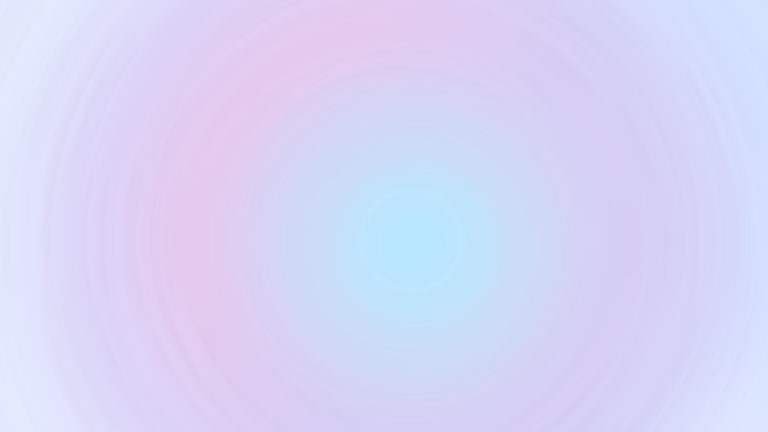
This background is drawn by a Shadertoy shader. Its source:

```glsl
// Soft pastel halo: a cyan core fades through lavender and a rose crescent
// to pale blue edges. Colour follows the distance from the core, tinted by
// direction, with faint streaks of noise bent into concentric arcs.

#define CORE_POS vec2(0.536, 0.444)
#define CORE_SQUEEZE 0.12
#define DISC_RADIUS 0.116
#define RING_RADIUS 0.50
#define ROSE_DIRECTION vec2(-0.85, 0.53)
#define STREAK_DENSITY 48.0
#define STREAK_STRENGTH 0.02

const vec3 CYAN = vec3(0.71, 0.915, 1.0);
const vec3 SKY = vec3(0.77, 0.878, 0.98);
const vec3 HAZE = vec3(0.832, 0.835, 0.962);
const vec3 ROSE = vec3(0.897, 0.792, 0.937);
const vec3 VIOLET = vec3(0.838, 0.808, 0.962);
const vec3 LILAC_LEFT = vec3(0.862, 0.83, 0.97);
const vec3 LILAC_RIGHT = vec3(0.838, 0.832, 0.978);
const vec3 EDGE_LEFT = vec3(0.883, 0.91, 0.99);
const vec3 EDGE_RIGHT = vec3(0.826, 0.877, 1.0);
const vec3 EDGE_LOW = vec3(0.89, 0.91, 0.995);

// Hash without sine
float hash(vec2 p) {
    vec3 q = fract(vec3(p.xyx) * 0.1031);
    q += dot(q, q.yzx + 33.33);
    return fract((q.x + q.y) * q.z);
}

float noise(vec2 p) {
    vec2 cell = floor(p), f = fract(p);
    f = f * f * (3.0 - 2.0 * f);
    float low = mix(hash(cell), hash(cell + vec2(1, 0)), f.x);
    float high = mix(hash(cell + vec2(0, 1)), hash(cell + vec2(1, 1)), f.x);
    return mix(low, high, f.y);
}

// Linear ramp from 0 to 1 between two radii
float ramp(float from, float to, float r) {
    return clamp((r - from) / (to - from), 0.0, 1.0);
}

// Arcs that drift slowly with direction, without a seam
float streaks(float r, vec2 dir) {
    float sum = 0.0, weight = 0.6, density = STREAK_DENSITY;
    for (int i = 0; i < 2; i++) {
        vec2 q = vec2(r * density + dir.x * 1.6, dir.y * 2.5);
        sum += weight * (noise(q + 20.0 + 17.0 * float(i)) - 0.5);
        weight *= 0.7;
        density *= 2.0;
    }
    return sum;
}

void mainImage(out vec4 fragColor, in vec2 fragCoord) {
    float aspect = iResolution.x / iResolution.y;
    vec2 p = fragCoord / iResolution.y - CORE_POS * vec2(aspect, 1.0);
    float r = length(p);
    vec2 dir = p / max(r, 0.0001);
    float streak = streaks(r, dir) * smoothstep(0.08, 0.6, r);
    float bandR = r + 0.03 * streak;
    float coreR = bandR * (1.0 + CORE_SQUEEZE * dot(dir, vec2(-0.6, 0.8)));

    // Tints that depend on direction
    float side = smoothstep(-0.6, 0.8, dir.x);
    float rose = smoothstep(-0.35, 0.8, dot(dir, normalize(ROSE_DIRECTION)));
    vec3 ring = mix(VIOLET, ROSE, rose);
    vec3 lilac = mix(LILAC_LEFT, LILAC_RIGHT, side);
    vec3 edge = mix(EDGE_LEFT, EDGE_RIGHT, side);
    edge = mix(edge, EDGE_LOW, 0.7 * smoothstep(0.1, 0.6, -dir.y));

    // Colour stops from the core outwards
    vec3 color = mix(CYAN, SKY, ramp(0.0, 0.21, coreR));
    color = mix(color, HAZE, ramp(0.15, 0.36, coreR));
    color = mix(color, ring, smoothstep(0.28, RING_RADIUS, bandR));
    color = mix(color, lilac, smoothstep(RING_RADIUS, 0.77, bandR));
    float edgeStart = mix(0.70, 0.62, side);
    float edgeEnd = mix(1.02, 0.90, side);
    color = mix(color, edge, smoothstep(edgeStart, edgeEnd, bandR));

    // Faint rim of the inner disc, then the streaks
    color += 0.008 * exp(-pow((r - DISC_RADIUS) / 0.008, 2.0));
    color += STREAK_STRENGTH * streak;

    fragColor = vec4(clamp(color, 0.0, 1.0), 1.0);
}
```
